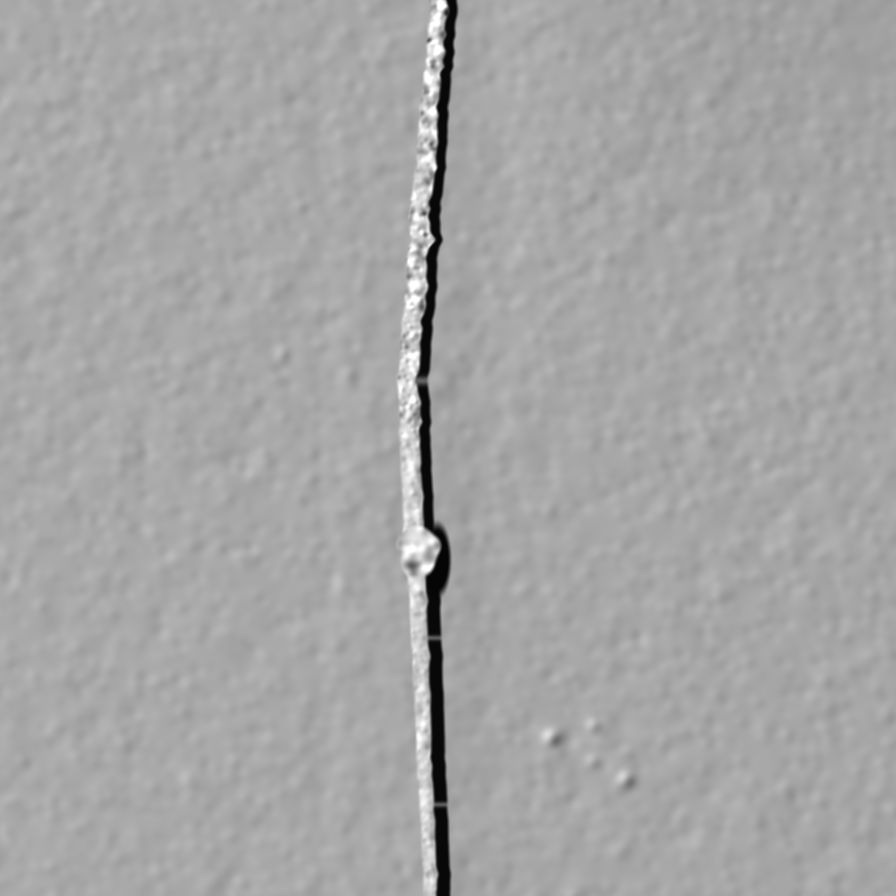
A Shadertoy shader for this texture:

```glsl
float hash(vec2 c) {
    return fract(sin(dot(c, vec2(127.1, 311.7))) * 43758.5);
}

// Cellular height field: one signed soft bump per cell
float pebbles(vec2 p) {
    vec2 cell = floor(p);
    float height = 0.0;
    for (int j = -1; j <= 1; j++) {
        for (int i = -1; i <= 1; i++) {
            vec2 c = cell + vec2(i, j);
            vec2 d = p - c - vec2(hash(c), hash(c + 17.3));
            height += (hash(c + 41.7) - 0.5) * exp(-5.0 * dot(d, d));
        }
    }
    return height;
}

// Directional relief, lit from the upper left
float emboss(vec2 p) {
    vec2 away = vec2(0.22, -0.14);
    return pebbles(p + away) - pebbles(p - away);
}

float gauss(float x, float width) {
    return exp(-x * x / (width * width));
}

float band(float x, float left, float right, float blur) {
    return smoothstep(left - blur, left + blur, x)
         * (1.0 - smoothstep(right - blur, right + blur, x));
}

float ellipseMask(vec2 p, vec2 radii, float blur) {
    float d = (length(p / radii) - 1.0) * min(radii.x, radii.y);
    return 1.0 - smoothstep(-blur, blur, d);
}

// Small raised dot: bright on the lit side, dark on the other
float dimple(vec2 p, vec2 center, float radius) {
    vec2 d = (p - center) / radius;
    return dot(d, vec2(-0.8, 0.6)) * exp(-dot(d, d));
}

float spine(float y) {
    return 0.488 - 0.037 * y + 0.11 * max(y - 0.57, 0.0);
}

float plaster(vec2 p) {
    float shade = 0.657 + 0.012 * (0.4 - p.x);
    shade -= 0.022 * gauss(p.x - 0.515, 0.03);
    shade += 0.022 * gauss(p.x - 0.57, 0.04) * smoothstep(0.3, 0.9, p.y);
    shade -= 0.022 * smoothstep(0.6, 0.85, p.x) * smoothstep(0.6, 1.0, p.y);
    // Faint vertical seam
    shade += 0.014 * band(p.x, 0.362, 0.385, 0.009);
    shade -= 0.012 * gauss(p.x - 0.352, 0.007);
    // Fine and broad grain
    shade += 0.085 * emboss(p * 62.0) + 0.06 * emboss(p * 31.0 + 9.0);
    return shade;
}

float drawDots(vec2 p) {
    float relief = dimple(p, vec2(0.615, 0.176), 0.009);
    relief += 0.8 * dimple(p, vec2(0.699, 0.130), 0.009);
    relief += 0.5 * dimple(p, vec2(0.663, 0.190), 0.008);
    relief += 0.4 * dimple(p, vec2(0.662, 0.150), 0.008);
    relief += 0.35 * dimple(p, vec2(0.390, 0.582), 0.009);
    relief += 0.35 * dimple(p, vec2(0.316, 0.605), 0.008);
    return relief;
}

float drawRidge(float shade, vec2 p) {
    float rough = mix(0.4, 1.0, smoothstep(0.49, 0.53, p.y));
    float jitter = pebbles(vec2(3.0, p.y * 75.0));
    float x = p.x - spine(p.y);
    float lower = 1.0 - smoothstep(0.33, 0.39, p.y);
    float litWidth = mix(0.0225, 0.0145 + 0.014 * p.y, lower);
    litWidth -= 0.004 * smoothstep(0.75, 0.95, p.y);
    float darkWidth = mix(0.0115, 0.015, lower) + 0.005 * jitter * rough;
    float edge = 0.010 * rough * jitter;

    // Cast shadow, thinned at a few breaks
    float breaks = gauss(p.y - 0.575, 0.005) + gauss(p.y - 0.288, 0.003)
                 + gauss(p.y - 0.102, 0.003);
    float shadow = band(x, edge - 0.002, darkWidth, 0.0025);
    shade = mix(shade, 0.03, shadow * (1.0 - 0.55 * min(breaks, 1.0)));

    // Lit flank with chipped facets
    float facets = emboss(vec2(p.x * 90.0, p.y * 75.0 + p.x * 40.0));
    float fine = emboss(p * 150.0 + 5.0);
    float lit = 0.83 + rough * (0.75 * facets + 0.45 * fine);
    lit -= 0.12 * smoothstep(-0.008, 0.0, x);
    float flank = band(x, -litWidth + 0.5 * edge, edge, 0.0026);
    return mix(shade, clamp(lit, 0.15, 1.0), flank);
}

float drawKnob(float shade, vec2 p) {
    shade = mix(shade, 0.02, ellipseMask(p - vec2(0.488, 0.375), vec2(0.0145, 0.039), 0.003));
    vec2 q = p - vec2(0.467, 0.385);
    float angle = atan(q.y, q.x);
    float corners = 1.0 + 0.07 * sin(3.0 * angle + 0.6) + 0.04 * sin(5.0 * angle);
    float lit = 0.82 + 0.8 * emboss(p * 80.0 + 2.0);
    lit += 0.14 * gauss(length(q - vec2(-0.005, 0.008)), 0.012);
    lit -= 0.50 * gauss(length(q - vec2(-0.009, -0.017)), 0.007);
    lit -= 0.25 * gauss(length(q - vec2(0.012, -0.006)), 0.008);
    float body = ellipseMask(q, vec2(0.023, 0.029) * corners, 0.0028);
    return mix(shade, clamp(lit, 0.1, 1.0), body);
}

void mainImage(out vec4 fragColor, in vec2 fragCoord) {
    vec2 p = fragCoord / iResolution.xy;
    float shade = plaster(p) + 0.55 * drawDots(p);
    shade = drawRidge(shade, p);
    shade = drawKnob(shade, p);
    fragColor = vec4(vec3(clamp(shade, 0.0, 1.0)), 1.0);
}
```
